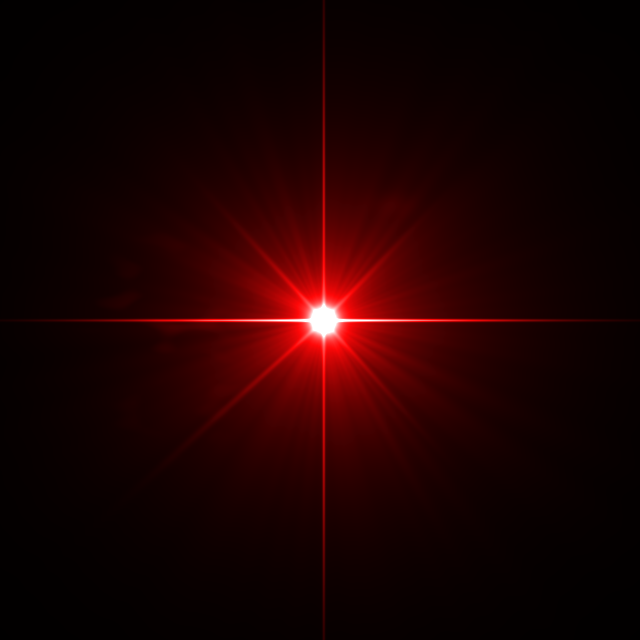
A WebGL 1 fragment shader for this background:

```glsl
precision highp float;
// A red star flare with a white core, cross beams and faint diagonal rays on black.

uniform vec2 u_resolution;

#define CENTER vec2(0.506, 0.4993)
#define GLOW_WIDE 0.14
#define GLOW_NEAR 0.04
#define CORE_RADIUS 0.018
#define BEAM_WIDTH 0.0021
#define BEAM_REACH vec2(0.28, 0.38)
#define RAY_STRENGTH 0.30
#define STREAK_STRENGTH 0.22
#define SMUDGE_STRENGTH 0.10
#define WHITENESS 0.8

vec2 hashGradient(vec2 cell) {
  float h = fract(sin(dot(cell, vec2(127.1, 311.7))) * 43758.5);
  return vec2(cos(h * 6.2832), sin(h * 6.2832));
}

float gradientNoise(vec2 p) {
  vec2 i = floor(p);
  vec2 f = p - i;
  vec2 u = f * f * f * (f * (f * 6.0 - 15.0) + 10.0);
  float a = dot(hashGradient(i), f);
  float b = dot(hashGradient(i + vec2(1.0, 0.0)), f - vec2(1.0, 0.0));
  float c = dot(hashGradient(i + vec2(0.0, 1.0)), f - vec2(0.0, 1.0));
  float d = dot(hashGradient(i + 1.0), f - 1.0);
  return mix(mix(a, b, u.x), mix(c, d, u.x), u.y);
}

float bell(float x) {
  return exp(-x * x);
}

// One-sided ray leaving the core at an angle in degrees.
float ray(vec2 p, float degrees, float reach, float width) {
  float angle = radians(degrees);
  vec2 dir = vec2(cos(angle), sin(angle));
  float along = dot(p, dir);
  float across = dot(p, vec2(-dir.y, dir.x));
  float spread = width * (1.0 + 3.0 * max(along, 0.0));
  return bell(across / spread) * bell(along / reach) * smoothstep(0.0, 0.02, along);
}

void main() {
  vec2 uv = gl_FragCoord.xy / u_resolution;
  vec2 p = uv - CENTER;
  float r = length(p);
  vec2 dir = p / max(r, 0.0001);

  // Round glow, broken into soft angular streaks
  float glow = 0.9 * exp(-r / GLOW_WIDE) + 0.9 * exp(-r / GLOW_NEAR);
  float streaks = gradientNoise(dir * 5.0 + 7.3) + 0.6 * gradientNoise(dir * 13.0 + 2.1);
  glow *= 1.0 + STREAK_STRENGTH * streaks * smoothstep(0.02, 0.1, r);

  // Four diagonal rays; the lower left one is the longest
  float rays = 0.0;
  for (int i = 0; i < 4; i++) {
    float k = float(i);
    float reach = i == 2 ? 0.22 : 0.15;
    rays += ray(p, 46.0 + 89.5 * k - 3.0 * step(0.5, k), reach, 0.0032);
  }
  // Dimmer secondary rays
  rays += 0.30 * ray(p, 146.0, 0.20, 0.006);
  rays += 0.28 * ray(p, -61.0, 0.23, 0.005);
  rays += 0.22 * ray(p, -69.0, 0.18, 0.005);
  glow += RAY_STRENGTH * rays;

  // Flat smudges, mostly left of the core
  float patches = smoothstep(0.12, 0.5, gradientNoise(uv * vec2(14.0, 30.0) + 3.7));
  float leftArea = bell((uv.x - 0.27) / 0.11) * bell((uv.y - 0.48) / 0.12);
  float upperSpot = bell((uv.x - 0.615) / 0.035) * bell((uv.y - 0.679) / 0.018);
  glow += SMUDGE_STRENGTH * (patches * leftArea + 0.5 * upperSpot);

  // Cross beams: a hot horizontal one and a redder vertical one
  float horizontal = 1.6 * bell(p.y / BEAM_WIDTH) * bell(p.x / BEAM_REACH.x);
  float vertical = 0.9 * bell(p.x / BEAM_WIDTH) * bell(p.y / BEAM_REACH.y);
  float verticalTip = 1.3 * bell(p.x / (1.4 * BEAM_WIDTH)) * exp(-abs(p.y) / 0.035);

  float light = glow + vertical * (1.0 - min(glow, 1.0)) + horizontal + verticalTip;
  light += 3.0 * bell(r / CORE_RADIUS);

  // Light beyond full red turns white
  float red = min(light, 1.0);
  float white = clamp((light - 1.0) * WHITENESS, 0.0, 1.0);
  vec3 color = mix(red * vec3(1.0, 0.03 * red, 0.03 * red), vec3(1.0), white);
  gl_FragColor = vec4(color, 1.0);
}
```
